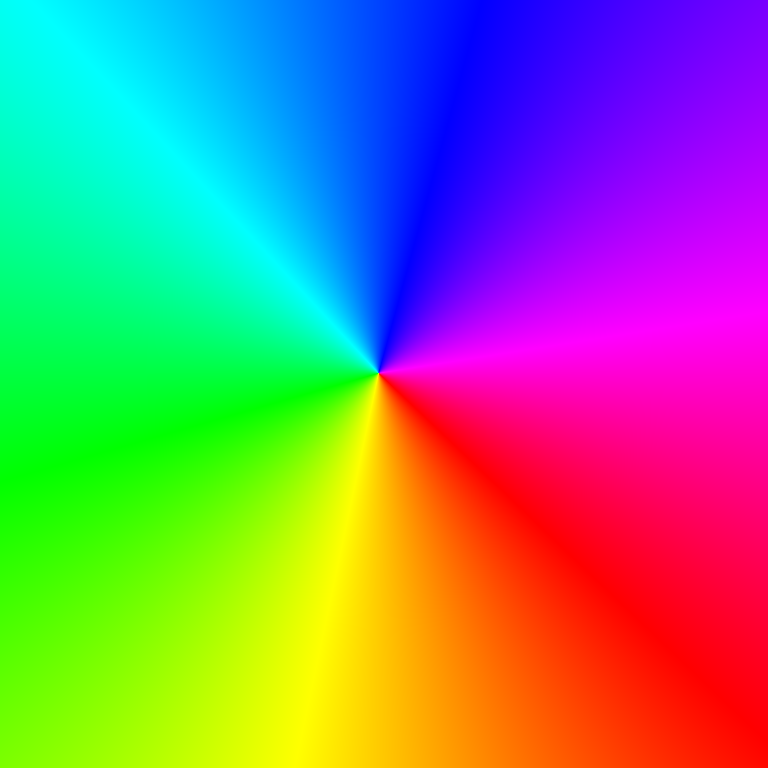
Write a Shadertoy shader that draws this background.

```glsl
#define CENTER vec2(0.493, 0.514)
#define RED_ANGLE -43.5
// Angles past red, in degrees, where each pure hue lies
#define MAGENTA_STOP 52.5
#define BLUE_STOP 118.0
#define CYAN_STOP 176.5
#define GREEN_STOP 239.5
#define YELLOW_STOP 301.5

// Fully saturated colour for a hue measured in sixths of a turn
vec3 hueToRgb(float hue) {
    return clamp(abs(mod(hue + vec3(0.0, 4.0, 2.0), 6.0) - 3.0) - 1.0, 0.0, 1.0);
}

// Hue around the wheel, linear between neighbouring stops
float wheelHue(float angle) {
    float stops[7] = float[7](0.0, MAGENTA_STOP, BLUE_STOP, CYAN_STOP,
                              GREEN_STOP, YELLOW_STOP, 360.0);
    float hue = 6.0;
    for (int i = 0; i < 6; i++) {
        hue -= clamp((angle - stops[i]) / (stops[i + 1] - stops[i]), 0.0, 1.0);
    }
    return hue;
}

void mainImage(out vec4 fragColor, in vec2 fragCoord) {
    // Direction from the hub of the wheel
    vec2 offset = fragCoord / iResolution.xy - CENTER;
    offset.x += step(dot(offset, offset), 1e-12) * 1e-5;

    // Counterclockwise sweep starting at red
    float angle = mod(degrees(atan(offset.y, offset.x)) - RED_ANGLE, 360.0);
    fragColor = vec4(hueToRgb(wheelHue(angle)), 1.0);
}
```
